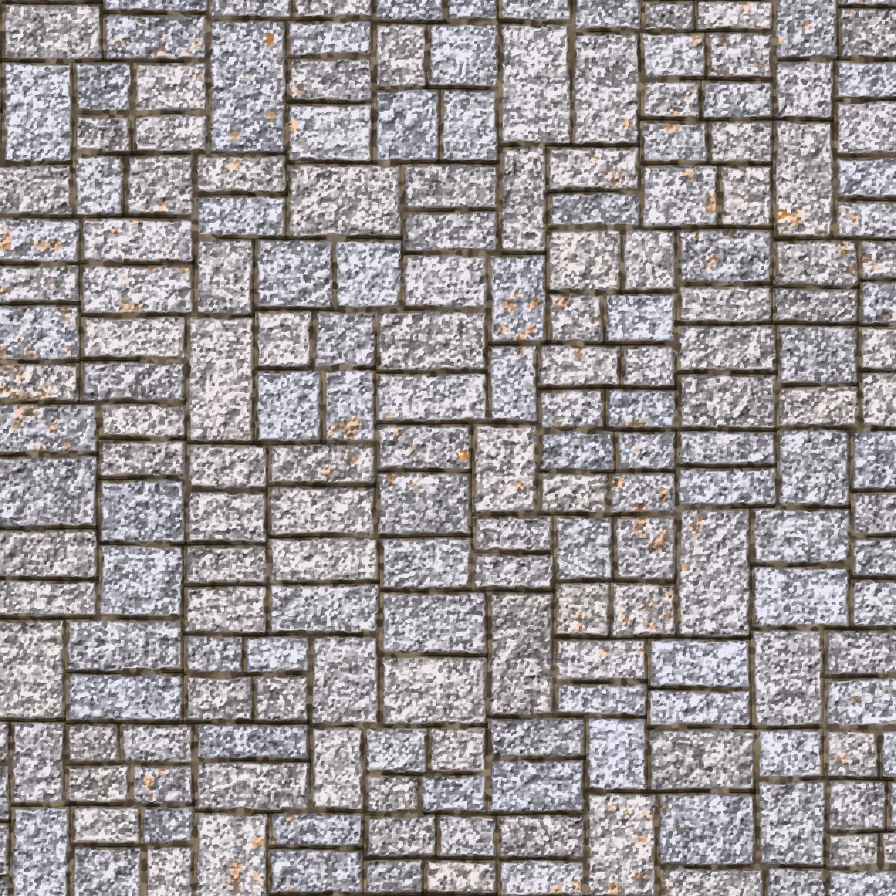
Give the GLSL for this texture, as a Shadertoy shader.

```glsl
float hash(vec2 p) {
    vec3 q = fract(p.xyx * .1031);
    q += dot(q, q.yzx + 33.33);
    return fract((q.x + q.y) * q.z);
}

vec2 hash2(vec2 p) {
    return vec2(hash(p), hash(p + 71.3));
}

// Soft cellular noise: random grey per cell, blended at the borders
float cells(vec2 p) {
    float sum = 0., total = 0.;
    for (int j = -1; j <= 1; j++)
    for (int i = -1; i <= 1; i++) {
        vec2 c = floor(p) + vec2(i, j);
        vec2 d = c + .15 + .7 * hash2(c) - p;
        float w = exp(-9. * dot(d, d));
        sum += w * hash(c + 37.7);
        total += w;
    }
    return sum / total;
}

vec2 corner(vec2 c) {
    return c + .62 * (hash2(c + 5.) - .5);
}

// Rectangle (left, bottom, right, top) of the block that holds p
vec4 blockAt(vec2 p) {
    vec4 block = vec4(floor(p), floor(p) + 1.);
    // Pinwheel of jittered walls: corners alternate between level and upright
    for (int j = -1; j <= 1; j++)
    for (int i = -1; i <= 1; i++) {
        vec2 c = floor(p) + vec2(i, j);
        vec2 sw = corner(c), se = corner(c + vec2(1, 0));
        vec2 nw = corner(c + vec2(0, 1)), ne = corner(c + 1.);
        vec4 r = mod(c.x + c.y, 2.) < .5 ? vec4(nw.x, sw.y, se.x, ne.y)
                                         : vec4(sw.x, se.y, ne.x, nw.y);
        if (all(greaterThanEqual(p, r.xy)) && all(lessThan(p, r.zw))) block = r;
    }
    // Split the large ones into courses or halves
    for (int k = 0; k < 3; k++) {
        vec2 size = block.zw - block.xy;
        vec2 cut = block.xy + size * (.4 + .2 * hash(block.xy * 91.));
        if ((size.y > .8 && size.x > .84) || size.y > 1.45) {
            if (p.y < cut.y) block.w = cut.y; else block.y = cut.y;
        } else if (size.x > 1.28) {
            if (p.x < cut.x) block.z = cut.x; else block.x = cut.x;
        }
    }
    return block;
}

void mainImage(out vec4 fragColor, in vec2 fragCoord) {
    vec2 uv = fragCoord / iResolution.y;
    float scale = 9.5;

    // Wall layout, with slightly wavy joints
    vec2 wavy = uv + .0006 * sin(uv.yx * 47. + 2. * sin(uv * 31.));
    vec4 block = blockAt(wavy * scale + 20.);
    vec2 low = (wavy * scale + 20. - block.xy) / scale;
    vec2 high = (block.zw - block.xy) / scale - low;
    float id = hash(block.xy * 57.), tint = hash(block.zw * 83.);

    // Rough-hewn outline: depth is positive inside the stone
    vec2 rough = uv * vec2(80, 105);
    float chip = cells(rough);
    float grain = cells(uv * 265.);
    vec2 inset = min(low, high) - .005;
    float depth = .005 + max(min(inset.x, inset.y), 0.) - length(min(inset, 0.));
    depth -= .0035 + .0038 * (chip - .5) + .002 * (grain - .5);
    float stoneMask = smoothstep(-.0011, .0011, depth);

    // Granite: grains, broken relief and a tone for each block
    float relief = chip - cells(rough + vec2(-.3, .4));
    float glint = grain - cells(uv * 265. + vec2(-.3, .4));
    float tone = .695 + .12 * (id - .5) - .12 * step(.93, id);
    tone += .52 * (grain - .5) + .2 * (chip - .5) + .3 * relief + .22 * glint;
    tone += .08 * (cells(uv * 24.) - .5);
    tone = max(tone, .53 + .65 * (tone - .53));
    vec3 stone = min(tone, .93) * mix(vec3(1.03, .985, .985), vec3(.985, .985, 1.055), tint);
    stone *= 1. - .2 * smoothstep(.0025, 0., depth);

    // Rust stains
    float rust = smoothstep(.8, .95, cells(uv * 75. + 9.)) * smoothstep(.6, .9, cells(uv * 9.));
    stone = mix(stone, stone * vec3(1.04, .87, .7), rust);

    // Few orange lichen spots
    vec2 patchCell = floor(uv * 11.);
    vec2 spot = (patchCell + .3 + .4 * hash2(patchCell + 3.)) / 11.;
    float lichen = smoothstep(.0075, .004, length(uv - spot) + .007 * (grain - .5));
    lichen *= step(.95, hash(patchCell + 19.));
    stone = mix(stone, vec3(.86, .55, .25) * (.75 + .5 * grain), lichen * .8);

    // Mortar, in shadow under and to the right of stones
    float grit = cells(uv * 140. + 40.);
    vec3 mortar = mix(vec3(.25, .21, .17), vec3(.57, .51, .43), grit);
    float shadow = smoothstep(.003, .0008, high.y) + .7 * smoothstep(.004, .002, low.y)
                 + .5 * smoothstep(.004, .001, high.x);
    shadow = clamp(shadow, 0., 1.) * smoothstep(.1, .6, cells(uv * 38. + 7.));
    mortar = mix(mortar, vec3(.09, .065, .03), .82 * shadow);

    fragColor = vec4(mix(mortar, stone, stoneMask), 1.);
}
```
